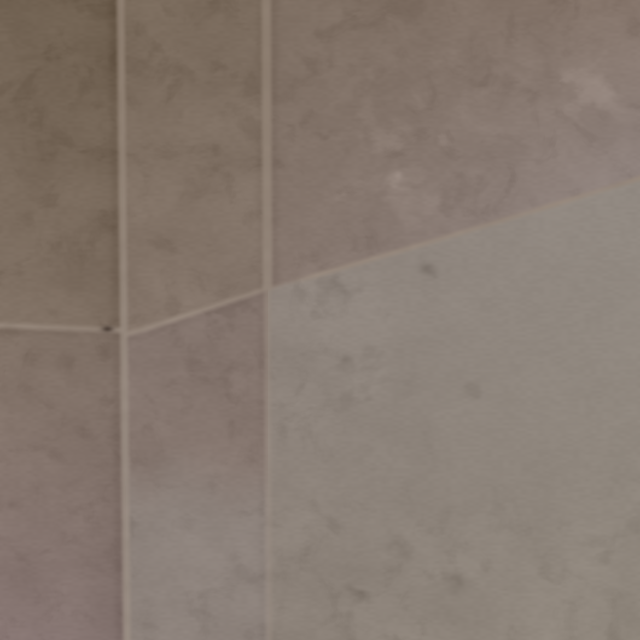
This texture is drawn by a Shadertoy shader. Its source:

```glsl
#define MOTTLE 0.055
#define STAIN 0.030
#define PALE 0.040
#define GRAIN 0.016
#define GROUT_WIDTH 0.0058
#define GROUT_SOFT 0.0042
#define SEAM_WIDTH 0.0040
#define GROUT_TOP vec3(0.560, 0.500, 0.445)
#define GROUT_LOW vec3(0.595, 0.545, 0.505)

float hash(vec2 p) {
    vec3 q = fract(vec3(p.xyx) * 0.1031);
    q += dot(q, q.yzx + 33.33);
    return fract((q.x + q.y) * q.z);
}

float noise(vec2 p) {
    vec2 cell = floor(p), f = fract(p);
    f = f * f * (3.0 - 2.0 * f);
    return mix(mix(hash(cell), hash(cell + vec2(1, 0)), f.x),
               mix(hash(cell + vec2(0, 1)), hash(cell + vec2(1, 1)), f.x), f.y);
}

float fbm(vec2 p) {
    float sum = 0.0, amp = 0.5;
    for (int i = 0; i < 5; i++) {
        sum += amp * noise(p);
        p = mat2(1.6, 1.2, -1.2, 1.6) * p + 7.3;
        amp *= 0.5;
    }
    return sum;
}

// Piecewise height of the sloping joint
float seamHeight(float x, float joint1, float joint2) {
    if (x < joint1) return mix(0.492, 0.484, x / joint1);
    if (x < joint2) return 0.477 + 0.27 * (x - joint1) + 0.06 * max(x - joint1 - 0.03, 0.0);
    return 0.548 + 0.285 * (x - joint2) + 0.022 * (x - joint2) * (x - joint2);
}

// Four corner colours: lower left, lower right, upper left, upper right
vec3 blend4(vec3 a, vec3 b, vec3 c, vec3 d, vec2 t) {
    return mix(mix(a, b, t.x), mix(c, d, t.x), t.y);
}

float band(float d, float halfWidth, float soft) {
    return 1.0 - smoothstep(halfWidth - soft, halfWidth + soft, abs(d));
}

float smudge(vec2 p, vec2 center, vec2 size) {
    vec2 q = (p - center) / size;
    return exp(-dot(q, q));
}

void mainImage(out vec4 fragColor, in vec2 fragCoord) {
    vec2 uv = fragCoord / iResolution.xy;
    float pixel = 1.0 / iResolution.y;
    float joint1 = mix(0.1985, 0.1885, uv.y);
    float joint2 = mix(0.4205, 0.4160, uv.y);
    float seam = seamHeight(uv.x, joint1, joint2);
    float above = smoothstep(-0.003 - pixel, 0.003 + pixel, uv.y - seam);
    float low = clamp(uv.y / seam, 0.0, 1.0);
    float high = clamp((uv.y - seam) / (1.0 - seam), 0.0, 1.0);

    // Stone gradients in three columns, split by the sloping joint
    vec3 upper, lower;
    if (uv.x < joint1) {
        float s = uv.x / joint1;
        upper = blend4(vec3(0.500, 0.440, 0.390), vec3(0.488, 0.428, 0.378),
                       vec3(0.450, 0.390, 0.328), vec3(0.432, 0.372, 0.308), vec2(s, high));
        lower = blend4(vec3(0.530, 0.462, 0.450), vec3(0.512, 0.448, 0.432),
                       vec3(0.508, 0.448, 0.402), vec3(0.498, 0.438, 0.396), vec2(s, low));
    } else if (uv.x < joint2) {
        float s = (uv.x - joint1) / (joint2 - joint1);
        upper = blend4(vec3(0.522, 0.462, 0.418), vec3(0.520, 0.462, 0.420),
                       vec3(0.474, 0.414, 0.355), vec3(0.482, 0.422, 0.367), vec2(s, high));
        lower = mix(vec3(0.550, 0.508, 0.482), vec3(0.524, 0.464, 0.434),
                    smoothstep(0.20, 0.34, uv.y + 0.04 * noise(uv * 22.0)));
    } else {
        float s = (uv.x - joint2) / (1.0 - joint2);
        upper = blend4(vec3(0.522, 0.462, 0.428), vec3(0.556, 0.506, 0.486),
                       vec3(0.484, 0.424, 0.375), vec3(0.532, 0.468, 0.428), vec2(s, high));
        lower = blend4(vec3(0.545, 0.505, 0.470), vec3(0.560, 0.525, 0.485),
                       vec3(0.555, 0.515, 0.485), vec3(0.572, 0.540, 0.510), vec2(s, low));
    }
    vec3 color = mix(lower, upper, above);

    // Cloudy mottling, scattered soft stains and pale mineral patches
    float calm = smoothstep(0.5, 0.75, uv.x) * smoothstep(0.12, 0.3, uv.y) * (1.0 - above);
    vec2 drift = 0.03 * vec2(noise(uv * 18.0), noise(uv * 18.0 + 51.0));
    float cloud = fbm((uv + drift) * vec2(15.0, 17.0) + 3.0);
    float speck = fbm((uv + drift) * vec2(32.0, 36.0) + 17.0);
    color += MOTTLE * (cloud - 0.48) * (1.0 - 0.65 * calm);
    color -= STAIN * smoothstep(0.50, 0.82, speck) * (1.0 - 0.85 * calm);
    float mineral = smoothstep(0.46, 0.72, fbm((uv + drift) * vec2(24.0, 30.0) + 41.0));
    float paleZone = smudge(uv, vec2(0.64, 0.79), vec2(0.12, 0.13))
                   + smudge(uv, vec2(0.94, 0.86), vec2(0.12, 0.05));
    color += PALE * mineral * above * paleZone;

    // Distinct smudges: center, radius, darkness
    vec4 marks[8] = vec4[8](
        vec4(0.675, 0.575, 0.011, 0.07), vec4(0.535, 0.434, 0.012, 0.06),
        vec4(0.530, 0.550, 0.015, 0.04), vec4(0.715, 0.093, 0.016, 0.06),
        vec4(0.625, 0.145, 0.018, 0.04), vec4(0.553, 0.068, 0.012, 0.05),
        vec4(0.740, 0.387, 0.008, 0.03), vec4(0.613, 0.720, 0.012, -0.05));
    vec2 warped = uv + 0.022 * (vec2(noise(uv * 55.0), noise(uv * 55.0 + 29.0)) - 0.5);
    for (int i = 0; i < 8; i++)
        color -= marks[i].w * smudge(warped, marks[i].xy, vec2(1.2, 0.9) * marks[i].z);

    // Fine grain with a faint horizontal weave
    color += GRAIN * (noise(uv * vec2(110.0, 240.0)) - 0.5);

    // Shaded tile edges beside the joints
    color -= 0.025 * smudge(uv, vec2(joint1 - 0.012, uv.y), vec2(0.008, 1.0));
    color -= 0.020 * smudge(uv, vec2(joint2 + 0.012, uv.y), vec2(0.007, 1.0)) * above;
    color -= 0.014 * smudge(uv, vec2(joint2 - 0.011, uv.y), vec2(0.006, 1.0));
    color -= 0.018 * smudge(uv, vec2(uv.x, seam - 0.009), vec2(1.0, 0.006)) * step(uv.x, joint2);

    // Grout, worn unevenly along its length
    vec3 grout = mix(GROUT_LOW, GROUT_TOP, smoothstep(0.2, 1.0, uv.y));
    grout += 0.02 * (noise(uv * 60.0) - 0.5);
    float soft = GROUT_SOFT + 0.5 * pixel;
    float worn = 1.0 - 0.75 * smudge(uv, vec2(0.448, 0.556), vec2(0.025, 0.03));
    worn *= 0.70 + 0.30 * noise(vec2(uv.x * 28.0, 5.0));
    vec3 seamColor = grout + vec3(0.020, 0.017, 0.014);
    color = mix(color, seamColor, 0.85 * worn * band(uv.y - seam, SEAM_WIDTH, soft));
    color = mix(color, grout, 0.88 * band(uv.x - joint1, GROUT_WIDTH, soft));
    float width2 = GROUT_WIDTH * mix(0.85, 1.2, above);
    color = mix(color, grout, mix(0.55, 0.82, above) * band(uv.x - joint2, width2, soft));

    // Small chip in the left joint
    color = mix(color, vec3(0.29, 0.24, 0.21), 0.9 * smudge(uv, vec2(0.168, 0.486), vec2(0.009, 0.005)));
    fragColor = vec4(clamp(color, 0.0, 1.0), 1.0);
}
```
